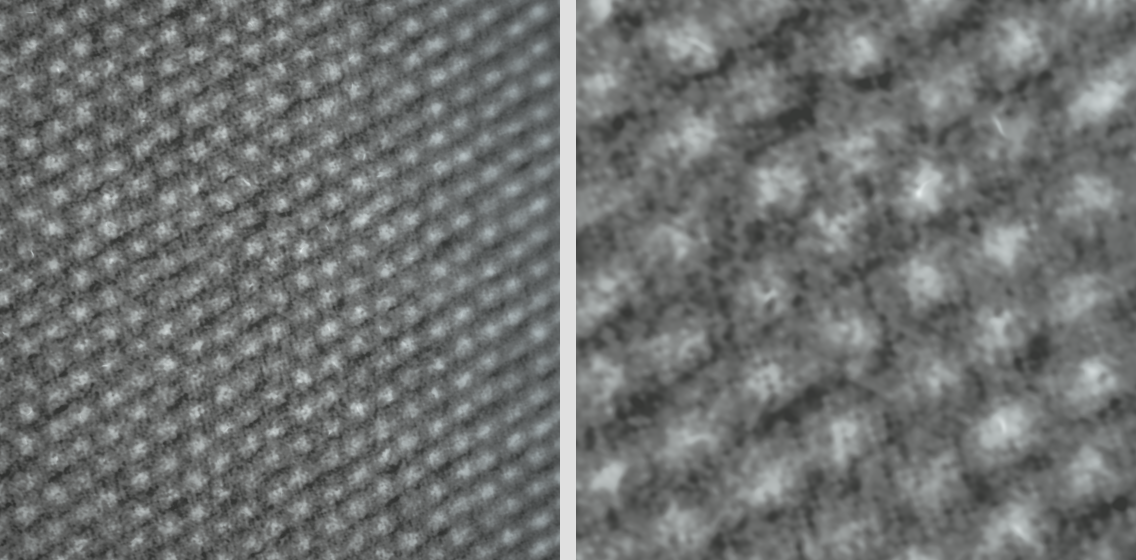
Left, the full canvas; right, a detail of the centre.
Give the GLSL for this texture, as a WebGL 2 fragment shader.

```glsl
#version 300 es
precision highp float;

uniform vec2 u_resolution;
out vec4 outColor;

// Lattice of thread crossings: columns are the two diagonal steps
const mat2 WEAVE = mat2(0.0486, 0.0285, 0.0484, -0.0297);
const vec2 WEAVE_ORIGIN = vec2(0.446, 0.554);
const float ROW_ANGLE = 0.53;

const vec3 GROOVE = vec3(0.205, 0.210, 0.203);
const vec3 THREAD = vec3(0.420, 0.426, 0.422);
const vec3 CREST = vec3(0.650, 0.672, 0.670);
const vec3 GLINT = vec3(0.900, 0.920, 0.920);

float hash(vec2 p) {
    vec3 q = fract(p.xyx * vec3(0.1031, 0.1030, 0.0973));
    q += dot(q, q.yzx + 33.33);
    return fract((q.x + q.y) * q.z);
}

vec2 hash2(vec2 p) {
    return vec2(hash(p + 17.3), hash(p + 71.9));
}

float noise(vec2 p) {
    vec2 i = floor(p), f = fract(p);
    f = f * f * (3.0 - 2.0 * f);
    float low = mix(hash(i), hash(i + vec2(1, 0)), f.x);
    float high = mix(hash(i + vec2(0, 1)), hash(i + vec2(1, 1)), f.x);
    return mix(low, high, f.y);
}

vec2 rotate(vec2 p, float angle) {
    float c = cos(angle), s = sin(angle);
    return vec2(c * p.x + s * p.y, c * p.y - s * p.x);
}

// Elliptical falloff with separate widths on each axis
float blob(vec2 p, vec2 width) {
    vec2 q = p / width;
    return exp(-0.5 * dot(q, q));
}

// Returns thread body, soft highlight, fibre glints and shadowed creases
vec4 weave(vec2 p, float blur) {
    vec2 base = floor(inverse(WEAVE) * p + 0.5);
    vec4 sum = vec4(0.0);
    for (int y = -2; y <= 2; y++) {
        for (int x = -2; x <= 2; x++) {
            vec2 cell = base + vec2(x, y);
            vec2 jitter = (hash2(cell) - 0.5) * 0.009;
            vec2 d = p - WEAVE * cell - jitter;
            vec2 along = rotate(d, ROW_ANGLE);
            float tone = mix(0.80, 1.20, hash(cell + 5.1));
            vec2 bodyWidth = mix(vec2(0.0158, 0.0136), vec2(0.0190, 0.0138), blur);
            sum.x += tone * blob(along, bodyWidth);

            vec2 shineWidth = mix(vec2(0.0072, 0.0062), vec2(0.0115, 0.0070), blur);
            vec2 shineOffset = vec2(0.003, 0.002) + jitter * 0.6;
            sum.y += hash(cell + 9.7) * blob(along - shineOffset, shineWidth);

            float lit = smoothstep(0.62, 1.0, hash(cell + 31.4));
            vec2 streak = rotate(d - jitter * 1.5, 6.28 * hash(cell + 43.2));
            sum.z += lit * blob(streak, vec2(0.0038, 0.0014));

            vec2 crease = along - vec2(0.004, -0.0215) + jitter;
            crease.y -= 9.0 * crease.x * crease.x;
            vec2 creaseWidth = mix(vec2(0.0115, 0.0036), vec2(0.0130, 0.0055), blur);
            sum.w += hash(cell + 63.8) * blob(crease, creaseWidth);
        }
    }
    return sum;
}

// Short yarn fibres over a finer fuzz, centred on zero
float fibres(vec2 p) {
    float upright = noise(rotate(p, 0.25) * vec2(190.0, 85.0) + 40.0);
    float slanted = noise(rotate(p, ROW_ANGLE) * vec2(95.0, 180.0) + 90.0);
    float fuzz = noise(rotate(p, 1.10) * vec2(260.0, 215.0) + 150.0);
    return 0.36 * upright + 0.32 * slanted + 0.32 * fuzz - 0.5;
}

vec3 ramp(float light) {
    vec3 color = mix(GROOVE, THREAD, smoothstep(0.0, 0.5, light) * 0.5 + min(light, 0.5));
    color = mix(color, CREST, clamp((light - 0.5) * 2.0, 0.0, 1.0));
    return mix(color, GLINT, clamp(light - 1.0, 0.0, 1.0));
}

void main() {
    vec2 uv = gl_FragCoord.xy / u_resolution;

    // Slight perspective and uneven cloth tension
    vec2 p = uv - WEAVE_ORIGIN;
    p *= 1.0 + 0.06 * p.x;
    p += (vec2(noise(uv * 6.0), noise(uv * 6.0 + 50.0)) - 0.5) * 0.008;

    // Focus fades towards the right edge
    float blur = smoothstep(0.52, 1.22, uv.x + 0.14 * uv.y);
    float sharp = 1.0 - blur;

    // Thread relief, broken highlights, fibre grain and cloth mottling
    float grain = fibres(p);
    vec2 ragged = p + (vec2(noise(p * 110.0), noise(p * 110.0 + 60.0)) - 0.5) * 0.007 * sharp;
    vec4 cloth = weave(ragged, blur);
    float light = 0.19 + 0.62 * cloth.x * mix(1.0, 0.90, blur);
    light += 0.42 * cloth.y * (0.9 + 2.2 * grain * sharp) * mix(1.0, 0.75, blur);
    light -= 0.34 * cloth.w * mix(1.0, 0.75, blur);
    light += 0.86 * grain * mix(0.22, 1.0, sharp);
    light += 0.10 * (noise(p * 38.0 + 7.0) - 0.5);
    light += 0.65 * cloth.z * sharp * sharp * smoothstep(0.1, 0.6, uv.y + 0.2);

    // Broad lighting with dimmer corners
    vec2 fromCenter = uv - vec2(0.52, 0.54);
    float falloff = 1.06 - 0.38 * dot(fromCenter, fromCenter);
    vec3 color = ramp(max(light, 0.0)) * falloff;
    color *= mix(vec3(1.0), vec3(0.97, 1.0, 1.02), blur);
    outColor = vec4(color, 1.0);
}
```
